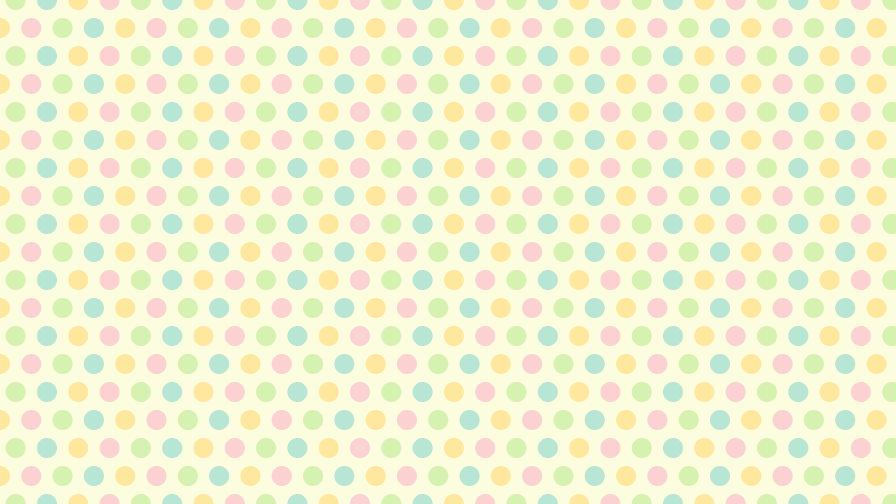
A WebGL 1 fragment shader for this pattern:

```glsl
precision highp float;
// Pastel polka dots in four cycling colours on cream, every other row offset by half a step.

uniform vec2 u_resolution;

// Colour cycle along a row: green, teal, yellow, pink.
vec3 dotColor(float index) {
  if (index < 0.5) return vec3(0.84, 0.95, 0.69);
  if (index < 1.5) return vec3(0.72, 0.90, 0.83);
  if (index < 2.5) return vec3(1.00, 0.91, 0.62);
  return vec3(0.99, 0.82, 0.82);
}

void main() {
  // One unit is the row spacing; 18 rows fit the canvas height.
  float pixel = 18.0 / u_resolution.y;
  vec2 p = gl_FragCoord.xy * pixel;

  // Nearest dot in the staggered grid.
  float pitch = 1.118;
  float row = floor(p.y + 0.5);
  float odd = mod(row, 2.0);
  float column = floor(p.x / pitch + 0.5 * odd);
  vec2 center = vec2((column + 0.5 - 0.5 * odd) * pitch, row);

  // Odd rows start two colours further along the cycle.
  vec3 tint = dotColor(mod(column + 2.0 * odd, 4.0));

  // Disc with a one-pixel smooth edge.
  float edge = length(p - center) - 0.358;
  float cover = clamp(0.5 - edge / pixel, 0.0, 1.0);
  gl_FragColor = vec4(mix(vec3(0.99, 0.99, 0.87), tint, cover), 1.0);
}
```
